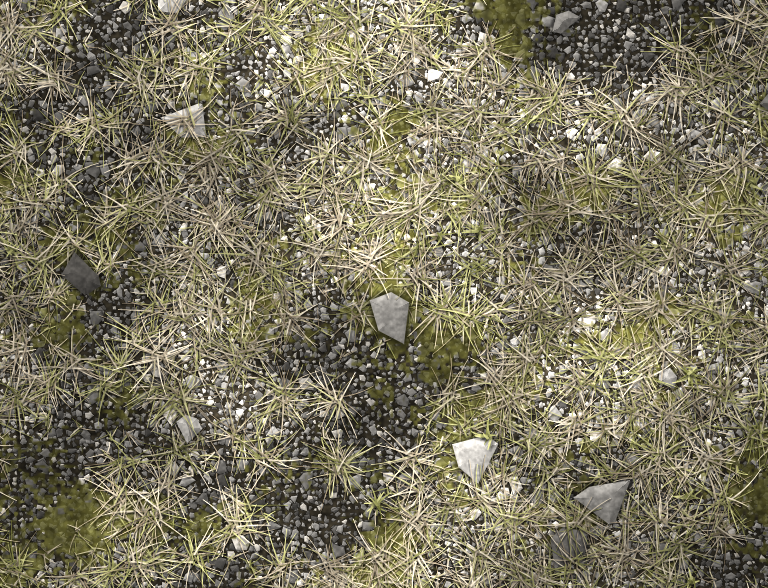
A Shadertoy shader for this texture:

```glsl
const float TAU = 6.2832;
const vec3 SOIL = vec3(0.21, 0.19, 0.15);
const vec3 STONE_DARK = vec3(0.31, 0.30, 0.285);
const vec3 STONE_GREY = vec3(0.72, 0.705, 0.68);
const vec3 STONE_PALE = vec3(0.92, 0.89, 0.84);
const vec3 MOSS_DARK = vec3(0.27, 0.26, 0.10);
const vec3 MOSS_LIGHT = vec3(0.58, 0.57, 0.27);
const vec3 STRAW_DARK = vec3(0.56, 0.49, 0.39);
const vec3 STRAW_LIGHT = vec3(0.95, 0.90, 0.80);
const vec3 LEAF_DARK = vec3(0.44, 0.45, 0.22);
const vec3 LEAF_LIGHT = vec3(0.81, 0.80, 0.55);

float hash(vec2 p) {
    return fract(sin(dot(p, vec2(127.1, 311.7))) * 43758.545);
}

vec2 hash2(vec2 p) {
    return vec2(hash(p), hash(p + vec2(37.3, 17.9)));
}

float noise(vec2 p) {
    vec2 i = floor(p), f = fract(p);
    f = f * f * (3.0 - 2.0 * f);
    float low = mix(hash(i), hash(i + vec2(1, 0)), f.x);
    float high = mix(hash(i + vec2(0, 1)), hash(i + vec2(1, 1)), f.x);
    return mix(low, high, f.y);
}

float fbm(vec2 p) {
    float sum = 0.0, amp = 0.53;
    for (int i = 0; i < 4; i++) {
        sum += amp * noise(p);
        p = p * 2.03 + 11.7;
        amp *= 0.5;
    }
    return sum;
}

// Share of ground under grass; a bare gravel strip leans across the middle
float grassCover(vec2 p) {
    float strip = exp(-pow((p.x - 0.45 - 0.5 * p.y) / 0.28, 2.0)) * smoothstep(0.1, 0.7, p.y);
    return smoothstep(0.32, 0.56, fbm(p * 5.0 + 3.1) + 0.1 - 0.17 * strip);
}

// Angular stones: polygons cut by randomly turned planes
vec3 addStones(vec3 col, vec2 p, float size, float share, float pale, float seed, float px) {
    vec2 base = floor(p / size);
    for (int j = -1; j <= 1; j++)
    for (int i = -1; i <= 1; i++) {
        vec2 cell = base + vec2(i, j), id = cell + seed;
        if (hash(id + 5.3) > share) continue;
        vec2 q = p / size - cell - 0.2 - 0.6 * hash2(id);
        float radius = mix(0.24, 0.5, hash(id + 9.1));
        float turn = TAU * hash(id + 2.7), edge = -1.0, lit = 0.0;
        for (int k = 0; k < 5; k++) {
            float a = turn + (float(k) + 0.75 * hash(id + float(k) * 3.7)) * TAU / 5.0;
            vec2 normal = vec2(cos(a), sin(a));
            float d = dot(q, normal) - radius * (0.5 + 0.6 * hash(id + float(k) * 1.9));
            if (d > edge) { edge = d; lit = dot(normal, vec2(-0.5, 0.86)); }
        }
        float d = edge * size;
        vec3 tone = mix(STONE_DARK, STONE_GREY, hash(id + 7.7));
        tone = mix(tone, STONE_PALE, 0.9 * step(1.0 - pale, hash(id + 4.1)));
        float bevel = smoothstep(-0.28, -0.03, edge);
        tone *= 1.0 + 0.25 * lit * bevel + 0.4 * (fbm(p * 120.0 + seed) - 0.5);
        col *= 1.0 - 0.42 * smoothstep(0.12, 0.0, edge);
        col = mix(col, tone, clamp(0.5 - d / px, 0.0, 1.0));
    }
    return col;
}

vec3 addBlade(vec3 col, vec2 q, float angle, float len, float width, float bend, vec3 tint, float px) {
    vec2 dir = vec2(cos(angle), sin(angle));
    float along = dot(q, dir), t = clamp(along / len, 0.0, 1.0);
    float side = dot(q, vec2(-dir.y, dir.x)) - bend * t * t * len;
    float halfWidth = width * (1.0 - 0.7 * t), over = along - t * len;
    float d = length(vec2(over, side)) - halfWidth;
    float shadow = length(vec2(over, side + 1.8 * width * sign(dir.x))) - halfWidth;
    col *= 1.0 - 0.2 * smoothstep(1.3 * width, 0.0, shadow);
    return mix(col, tint * (0.84 + 0.24 * t), clamp(0.5 - d / px, 0.0, 1.0));
}

// Radiating tufts, one per grid cell where the cover allows
vec3 addTufts(vec3 col, vec2 p, float size, float reach, int count, float width, float share, float green, float seed, float px) {
    vec2 base = floor(p / size);
    for (int j = -1; j <= 1; j++)
    for (int i = -1; i <= 1; i++) {
        vec2 cell = base + vec2(i, j), id = cell + seed;
        vec2 centre = (cell + 0.1 + 0.8 * hash2(id)) * size;
        if (length(p - centre) > reach * 1.25) continue;
        if (hash(id + 6.1) > share * grassCover(centre)) continue;
        float tuftGreen = green + 0.6 * (hash(id + 8.3) - 0.5);
        float tuftTone = mix(0.86, 1.14, hash(id + 3.9));
        for (int k = 0; k < count; k++) {
            vec2 key = id + float(k) * vec2(1.37, 2.91);
            vec2 r = hash2(key), s = hash2(key + 13.7);
            vec2 root = centre + (hash2(key + 21.1) - 0.5) * reach * 0.35;
            float isLeaf = smoothstep(-0.15, 0.15, tuftGreen - s.y);
            vec3 tint = mix(mix(STRAW_DARK, STRAW_LIGHT, s.x), mix(LEAF_DARK, LEAF_LIGHT, s.x), isLeaf);
            float len = reach * mix(0.3, 1.0, r.y);
            float bend = 0.5 * (hash(key + 5.5) - 0.5);
            col = addBlade(col, p - root, r.x * TAU, len, width * (0.6 + 0.6 * s.x), bend, tint * tuftTone, px);
        }
    }
    return col;
}

void mainImage(out vec4 fragColor, in vec2 fragCoord) {
    float px = 1.0 / iResolution.y;
    vec2 p = fragCoord * px;

    // Soil and gravel
    vec3 col = SOIL * (0.6 + 0.8 * noise(p * 160.0));
    col = addStones(col, p, 0.010, 0.95, 0.16, 3.0, px);
    col = addStones(col, p, 0.016, 0.75, 0.14, 41.0, px);
    col = addStones(col, p, 0.028, 0.28, 0.14, 83.0, px);

    // Moss in broken patches, darker where the ground is damp
    float grain = noise(p * 150.0);
    float moss = smoothstep(0.52, 0.66, fbm(p * 9.0 + 20.0) + 0.35 * (grain - 0.5));
    col = mix(col, mix(MOSS_DARK, MOSS_LIGHT, noise(p * 110.0 + 9.0)), 0.75 * moss);
    col *= mix(0.72, 1.22, smoothstep(0.3, 0.7, fbm(p * 5.0 + 3.1)));

    // Grass, with a few large stones between its layers
    col = addTufts(col, p, 0.035, 0.032, 6, 0.0013, 0.85, 0.45, 7.0, px);
    col = addTufts(col, p, 0.075, 0.070, 28, 0.0014, 0.90, 0.40, 19.0, px);
    col = addStones(col, p, 0.085, 0.06, 0.08, 57.0, px);
    col = addTufts(col, p, 0.110, 0.030, 12, 0.0024, 0.25, 1.10, 31.0, px);
    col = addTufts(col, p, 0.085, 0.075, 32, 0.0014, 0.85, 0.33, 67.0, px);

    // Broad and fine changes of tone
    col *= mix(0.88, 1.24, smoothstep(0.3, 0.7, fbm(p * 3.0 + 50.0)));
    col *= 0.95 + 0.22 * noise(p * 230.0);
    fragColor = vec4(clamp(col, 0.0, 1.0), 1.0);
}
```
